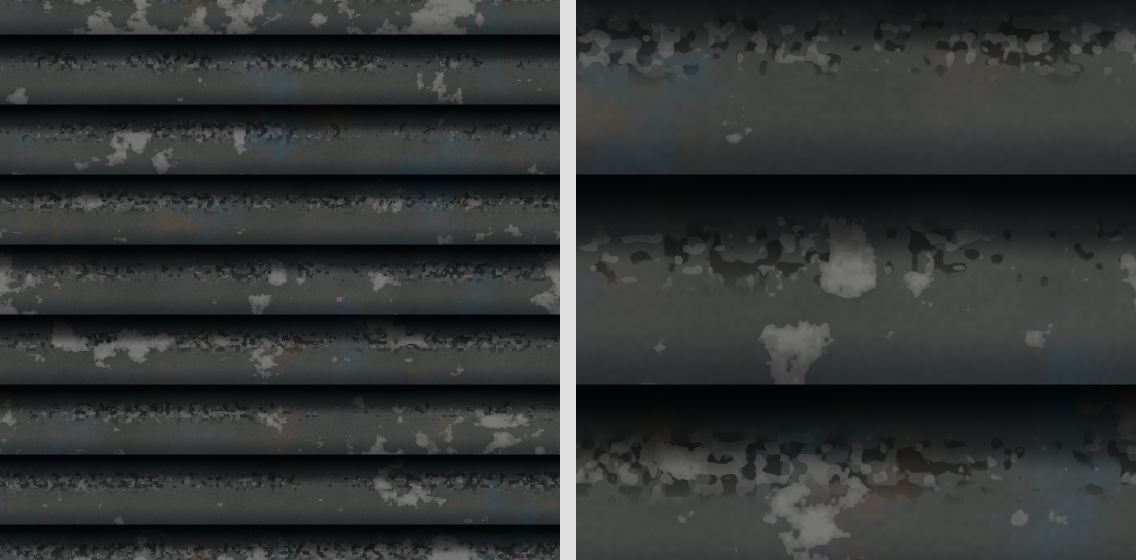
Left: the whole. Right: its middle third, enlarged.
Write a WebGL 1 fragment shader that draws this texture.

```glsl
precision highp float;
// Dark metal shutter: eight overlapping horizontal slats, each falling from a
// black overlap shadow to a grey face and a dim lower lip. Wrapping noise,
// seeded per slat, adds chipped patches, gritty specks, and faint stains.

uniform vec2 u_resolution;

const float SLATS = 8.0;
const float PHASE = 0.5;          // slat edges sit half a slat off the border
const float CHIP_LEVEL = 0.69;    // higher means fewer chips
const float CHIP_EDGE = 0.018;
const float CLUSTERING = 1.05;
const float GRIT_LEVEL = 0.75;
const float MOTTLE = 0.28;

const vec3 GAP    = vec3(0.008, 0.018, 0.022);
const vec3 SHADOW = vec3(0.120, 0.132, 0.130);
const vec3 FACE   = vec3(0.265, 0.272, 0.264);
const vec3 LIP    = vec3(0.165, 0.182, 0.188);
const vec3 CHIP   = vec3(0.445, 0.445, 0.440);
const vec3 BLUE   = vec3(-0.015, 0.022, 0.045);
const vec3 RUST   = vec3(0.045, 0.008, -0.015);

float hash(vec2 p) {
  return fract(sin(dot(p, vec2(127.1, 311.7))) * 43758.5453);
}

// Value noise that wraps after a whole number of cells.
float noise(vec2 uv, float cells, float seed) {
  vec2 p = uv * cells;
  vec2 i = floor(p);
  vec2 f = p - i;
  f = f * f * (3.0 - 2.0 * f);
  vec2 a = mod(i, cells) + seed * 7.31;
  vec2 b = mod(i + 1.0, cells) + seed * 7.31;
  return mix(mix(hash(a), hash(vec2(b.x, a.y)), f.x),
             mix(hash(vec2(a.x, b.y)), hash(b), f.x), f.y);
}

float fbm(vec2 uv, float cells, float seed) {
  float sum = 0.0;
  float weight = 1.0;
  float total = 0.0;
  for (int k = 0; k < 5; k++) {
    sum += weight * noise(uv, cells, seed + float(k) * 3.7);
    total += weight;
    weight *= 0.6;
    cells *= 2.0;
  }
  return sum / total;
}

// Light across one slat, t = 0 under the overlap, t = 1 at the lower lip.
vec3 slatColor(float t) {
  vec3 color = mix(GAP, SHADOW, smoothstep(0.02, 0.32, t));
  color = mix(color, FACE, smoothstep(0.27, 0.44, t));
  return mix(color, LIP, smoothstep(0.70, 1.0, t));
}

void main() {
  vec2 uv = gl_FragCoord.xy / u_resolution;
  float row = uv.y * SLATS + PHASE;
  float t = 1.0 - fract(row);
  float seed = mod(floor(row), SLATS) * 5.0 + 1.0;

  // Slat shading with cloudy mottling
  float cloud = fbm(uv, 9.0, 61.0);
  float grain = noise(uv, 256.0, 83.0);
  vec3 color = slatColor(t + 0.05 * (cloud - 0.5));
  float light = clamp(color.g / FACE.g, 0.0, 1.0);
  color *= 1.0 + MOTTLE * (cloud - 0.5) + 0.07 * (grain - 0.5);

  // Stains that run across neighbouring slats
  float blue = smoothstep(0.58, 0.78, fbm(uv, 8.0, 97.0));
  float rust = smoothstep(0.60, 0.80, fbm(uv, 10.0, 131.0));
  color += (BLUE * blue + RUST * rust) * (0.25 + 0.75 * light);

  // Fine grit, pale and dark, gathered below the shadow line
  float band = smoothstep(0.16, 0.33, t) * (1.0 - smoothstep(0.40, 0.62, t));
  float gritArea = 0.9 * (fbm(uv, 5.0, seed + 43.0) - 0.5) + 0.13 * band;
  float paleGrit = noise(uv, 160.0, seed + 11.0) * 0.7 + 0.3 * grain;
  float darkGrit = noise(uv, 144.0, seed + 23.0) * 0.7 + 0.3 * grain;
  float pits = smoothstep(GRIT_LEVEL - 0.12, GRIT_LEVEL + 0.04, darkGrit + gritArea);
  float specks = smoothstep(GRIT_LEVEL, GRIT_LEVEL + 0.10, paleGrit + gritArea);
  color *= 1.0 - 0.42 * pits * band;
  color = mix(color, CHIP * light, 0.6 * specks * band);

  // Clustered chips with ragged edges, sparse in the shadow
  float cluster = fbm(uv, 6.0, seed) - 0.5;
  float field = fbm(uv, 28.0, seed + 29.0) + CLUSTERING * cluster;
  field -= 0.10 * (1.0 - smoothstep(0.12, 0.42, t));
  float chip = smoothstep(CHIP_LEVEL - CHIP_EDGE, CHIP_LEVEL + CHIP_EDGE, field);
  float chipTone = 0.86 + 0.22 * smoothstep(0.0, 0.14, field - CHIP_LEVEL);
  color = mix(color, CHIP * light * chipTone, 0.88 * chip);

  // Smooth the hard lip into the black gap below it
  float pixel = SLATS / u_resolution.y;
  color = mix(color, GAP, smoothstep(1.0 - pixel, 1.0, t));
  gl_FragColor = vec4(clamp(color, 0.0, 1.0), 1.0);
}
```
